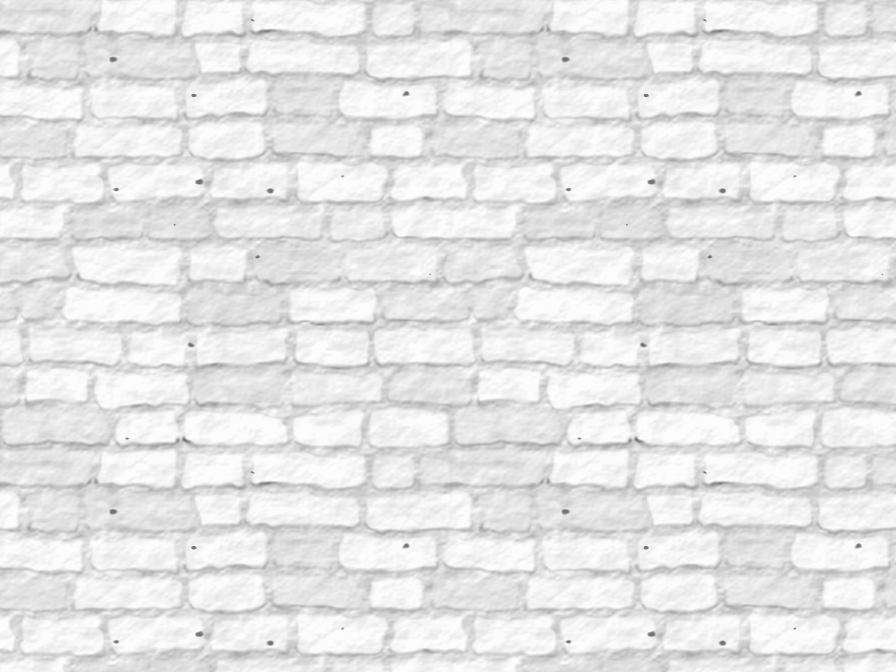
Write a Shadertoy shader that draws this texture.

```glsl
const float TILE_SIZE = 0.673;          // side of one repeat, in canvas heights
const vec2 BRICK_GRID = vec2(5.0, 11.0); // bricks across and courses per repeat
const vec2 SPECK_GRID = vec2(6.0, 11.0);
const float WHITE_PAINT = 0.972;
const float GREY_PAINT = 0.885;
const float MORTAR = 0.855;
const float SPECK_TONE = 0.36;

float hash(vec2 p) {
    return fract(sin(dot(p, vec2(127.1, 311.7))) * 43758.5453);
}

// Value noise that wraps after each whole repeat
float noise(vec2 uv, vec2 freq) {
    vec2 p = uv * freq;
    vec2 cell = floor(p);
    vec2 f = fract(p);
    f = f * f * (3.0 - 2.0 * f);
    vec2 lo = mod(cell, freq);
    vec2 hi = mod(cell + 1.0, freq);
    float bottom = mix(hash(lo), hash(vec2(hi.x, lo.y)), f.x);
    float top = mix(hash(vec2(lo.x, hi.y)), hash(hi), f.x);
    return mix(bottom, top, f.y);
}

float fbm(vec2 uv, vec2 freq) {
    float sum = 0.0;
    float weight = 0.57;
    for (int i = 0; i < 3; i++) {
        sum += weight * noise(uv, freq);
        freq *= 2.0;
        weight *= 0.5;
    }
    return sum;
}

// Uneven position of the upright joint before a brick
float joint(float index, float course) {
    float wrapped = mod(index, BRICK_GRID.x);
    return index + 0.64 * (hash(vec2(wrapped + 3.0, course * 1.7)) - 0.5);
}

float roundedBox(vec2 p, vec2 halfSize, float radius) {
    vec2 q = abs(p) - halfSize + radius;
    return length(max(q, 0.0)) + min(max(q.x, q.y), 0.0) - radius;
}

// Small dark pits; returns coverage
float specks(vec2 uv) {
    vec2 p = uv * SPECK_GRID;
    vec2 id = mod(floor(p), SPECK_GRID);
    vec2 centre = 0.25 + 0.5 * vec2(hash(id + 7.3), hash(id + 19.1));
    vec2 offset = (fract(p) - centre) / SPECK_GRID;
    float radius = mix(0.003, 0.009, hash(id + 31.7));
    float shape = length(offset * vec2(0.75, 1.1)) + 0.005 * (noise(uv, vec2(110.0)) - 0.5);
    return step(0.8, hash(id + 43.9)) * (1.0 - smoothstep(0.2 * radius, radius, shape));
}

float wallTone(vec2 uv) {
    // Wavering courses and ragged edges
    vec2 bend = vec2(noise(uv, vec2(9.0, 13.0)), noise(uv + 0.37, vec2(8.0, 11.0))) - 0.5;
    vec2 fray = vec2(noise(uv, vec2(46.0)), noise(uv + 0.61, vec2(42.0, 54.0))) - 0.5;
    vec2 p = uv * BRICK_GRID + bend * vec2(0.1, 0.2) + fray * vec2(0.05, 0.1);

    // Find the brick and its distance, measured in course heights
    float course = mod(floor(p.y), BRICK_GRID.y);
    float x = p.x + BRICK_GRID.x * hash(vec2(course, 5.2));
    float nearest = floor(x + 0.5);
    float index = x < joint(nearest, course) ? nearest - 1.0 : nearest;
    float left = joint(index, course);
    float right = joint(index + 1.0, course);
    vec2 id = vec2(mod(index, BRICK_GRID.x), course);
    float aspect = BRICK_GRID.y / BRICK_GRID.x;
    vec2 local = vec2((x - 0.5 * (left + right)) * aspect, fract(p.y) - 0.5);
    vec2 halfSize = vec2(0.5 * (right - left) * aspect - 0.11, 0.37 + 0.04 * hash(id + 9.4));
    float d = roundedBox(local, halfSize, 0.12);

    // Surface relief, lit from above
    vec2 grainFreq = vec2(28.0, 36.0);
    float grain = fbm(uv, grainFreq);
    float relief = fbm(uv + vec2(-0.003, 0.004), grainFreq) - grain;
    float cloud = noise(uv + 0.13, vec2(6.0, 9.0)) - 0.5;

    // Paint varies from brick to brick and wears in patches
    float greyness = smoothstep(0.5, 0.9, hash(id + 23.6) + 0.2 * cloud);
    float brick = mix(WHITE_PAINT, GREY_PAINT, greyness);
    brick += 0.035 * cloud + 0.07 * (grain - 0.5) - 0.3 * relief;
    float streak = smoothstep(0.7, 0.95, noise(uv, vec2(20.0, 64.0)));
    brick -= streak * mix(0.025, 0.06, greyness);

    float mortar = MORTAR + 0.16 * (grain - 0.5) - 0.55 * relief + 0.04 * cloud;
    float cover = 1.0 - smoothstep(-0.07, 0.05, d + 0.16 * (grain - 0.5));
    float tone = mix(mortar, brick, cover);

    // Broken shadow under each brick, deepest in a few places
    float underside = 1.0 - smoothstep(-0.36, -0.2, local.y);
    float line = 1.0 - smoothstep(0.0, 0.09, abs(d - 0.02));
    float patches = noise(uv + 0.29, vec2(17.0, 22.0));
    float depth = 0.04 + 0.14 * patches + 0.3 * smoothstep(0.82, 0.98, patches);
    tone -= underside * line * depth;

    tone = mix(tone, SPECK_TONE, 0.85 * specks(uv));
    return clamp(tone, 0.0, 0.99);
}

void mainImage(out vec4 fragColor, in vec2 fragCoord) {
    // Courses are counted from the top edge
    vec2 canvas = fragCoord / iResolution.y;
    vec2 uv = (canvas - vec2(0.0, 1.0035)) / TILE_SIZE;
    fragColor = vec4(vec3(wallTone(uv)), 1.0);
}
```
